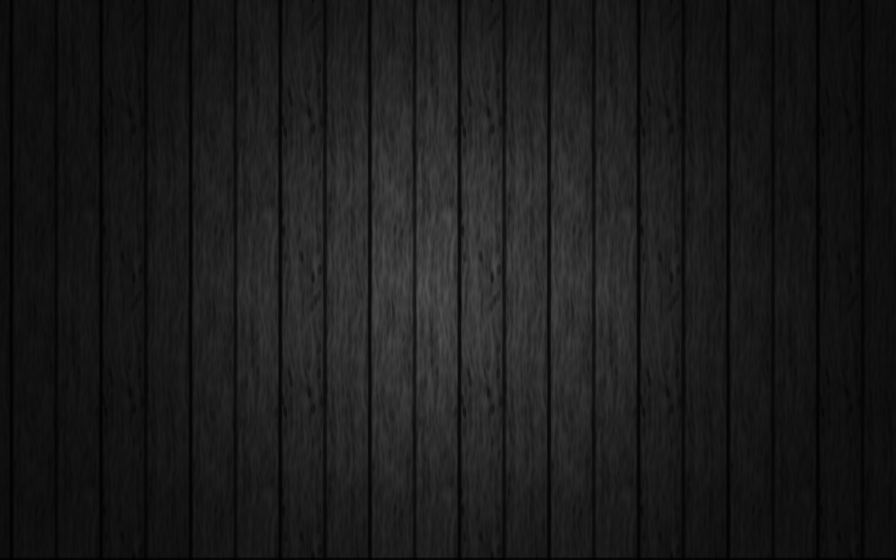
This texture is drawn by a Shadertoy shader. Its source:

```glsl
// Dark vertical wooden planks under a soft central pool of light.

vec2 hash2(vec2 p) {
    vec3 q = fract(vec3(p.xyx) * vec3(0.1031, 0.1030, 0.0973));
    q += dot(q, q.yzx + 33.33);
    return fract((q.xx + q.yz) * q.zy);
}

// Distance to the nearest scattered point; rows repeat vertically.
float cellular(vec2 p, float rows, float seed) {
    vec2 cell = floor(p), local = fract(p);
    float nearest = 2.0;
    for (int j = -1; j <= 1; j++) {
        for (int i = -1; i <= 1; i++) {
            vec2 offset = vec2(i, j);
            vec2 id = cell + offset;
            id.y = mod(id.y, rows);
            vec2 toPoint = offset + hash2(id + seed * 37.0 + 5.0) - local;
            nearest = min(nearest, dot(toPoint, toPoint));
        }
    }
    return sqrt(nearest);
}

// Relative brightness of the wood; x spans one board, y one vertical repeat.
float woodGrain(vec2 p, float board) {
    float sway = 0.025 * sin(p.y * 12.566 + board * 2.0)
               + 0.012 * sin(p.y * 31.416 + p.x * 5.0 + board);
    vec2 q = vec2(p.x + sway, p.y);

    // Fine fibres, longer streaks and broad stains.
    float fibres = cellular(q * vec2(13.0, 18.0), 18.0, board + 1.0);
    float streaks = cellular(q * vec2(7.0, 5.0), 5.0, board + 7.0);
    float stains = cellular(q * vec2(2.5, 3.0), 3.0, board + 13.0);
    float rings = sin(q.x * 48.0 + 5.0 * stains + 2.0 * sin(p.y * 6.283 + board));
    float grain = 1.0 + 0.34 * (fibres - 0.45) + 0.30 * (streaks - 0.45)
                + 0.22 * (stains - 0.45) + 0.05 * rings;

    // Sparse dark flecks, denser on the knotty board.
    float knotty = 1.0 - step(0.5, abs(board - 2.0));
    float fleck = cellular(q * vec2(5.0, 11.0), 11.0, board + 23.0);
    float patchMask = smoothstep(0.55, 0.2, stains);
    grain -= (0.15 + 0.2 * knotty) * patchMask * smoothstep(0.32, 0.12, fleck);
    return grain;
}

void mainImage(out vec4 fragColor, in vec2 fragCoord) {
    vec2 uv = fragCoord / iResolution.xy;

    // Twenty boards across, cycling through four kinds.
    float across = uv.x * 20.0 - 0.255;
    float board = mod(floor(across), 4.0);
    float x = fract(across);
    float wood = woodGrain(vec2(x, uv.y * 2.0), board);
    wood *= 1.02 + 0.05 * cos(board * 1.5708 - 0.8);

    // Narrow grooves with a soft shadow on both flanks and a faint lit bevel.
    float edge = min(x, 1.0 - x);
    float seam = mod(floor(across + 0.5), 4.0);
    float depth = 0.66 + 0.1 * cos(seam * 3.1416);
    wood *= 1.0 - depth * (1.0 - smoothstep(0.015, 0.065, edge));
    wood *= 1.0 - 0.16 * exp(-edge * 12.0);
    wood *= 1.0 + 0.12 * exp(-pow((x - 0.1) / 0.035, 2.0));

    // Round spotlight fading into the dark corners.
    vec2 fromCentre = (uv - vec2(0.5, 0.51)) * vec2(1.6, 1.0);
    float light = 0.052 + 0.18 * exp(-5.0 * dot(fromCentre, fromCentre));

    // Dark sill along the bottom.
    light *= mix(0.25, 1.0, smoothstep(0.002, 0.006, uv.y));

    fragColor = vec4(vec3(light * wood), 1.0);
}
```
